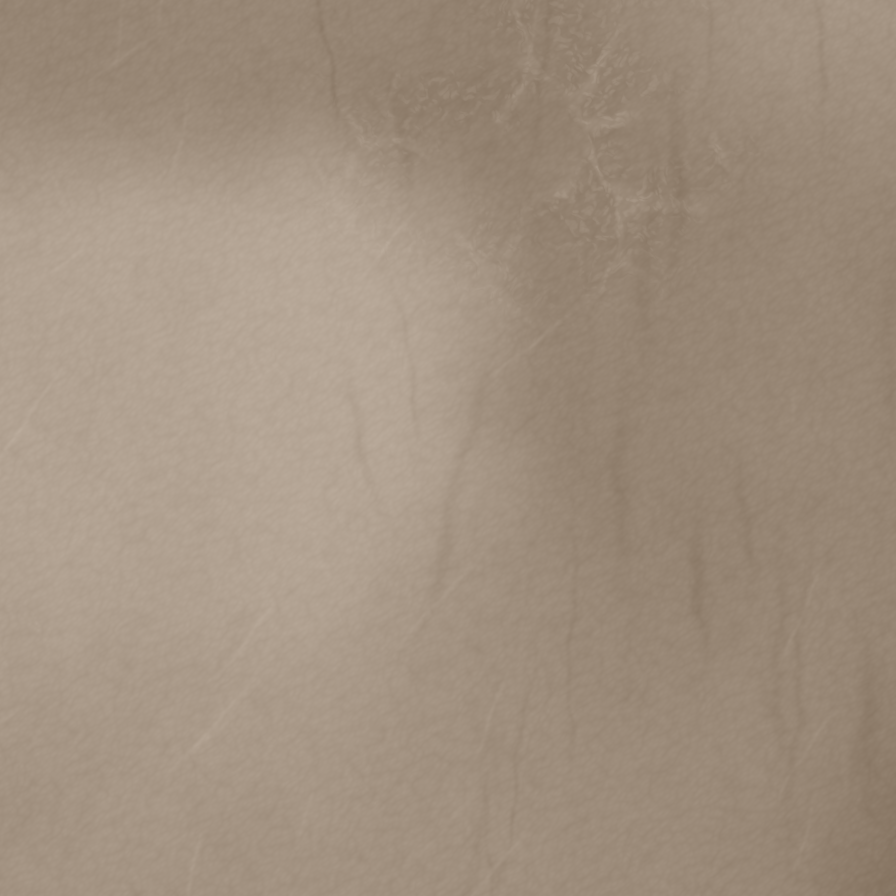
A WebGL 2 fragment shader for this texture:

```glsl
#version 300 es
precision highp float;

uniform vec2 u_resolution;
out vec4 fragColor;

vec2 hash2(vec2 p) {
  vec3 q = fract(p.xyx * vec3(0.1031, 0.1030, 0.0973));
  q += dot(q, q.yzx + 33.33);
  return fract((q.xx + q.yz) * q.zy);
}

// Distances to the nearest and second nearest cell points
vec2 cellular(vec2 p) {
  vec2 cell = floor(p), nearest = vec2(8.0);
  for (int y = -1; y <= 1; y++) {
    for (int x = -1; x <= 1; x++) {
      vec2 id = cell + vec2(x, y);
      float d = length(id + hash2(id + 71.0) - p);
      nearest = d < nearest.x ? vec2(d, nearest.x) : vec2(nearest.x, min(nearest.y, d));
    }
  }
  return nearest;
}

// Layered, turning sines, roughly -1 to 1
float clouds(vec2 p) {
  float sum = 0.0, gain = 0.5;
  for (int i = 0; i < 5; i++) {
    sum += gain * sin(p.x + 1.3 * sin(p.y + float(i))) * cos(p.y * 0.9 + sin(p.x * 0.7));
    p = mat2(1.36, 1.16, -1.16, 1.36) * p + 2.7;
    gain *= 0.58;
  }
  return sum;
}

vec2 turn(vec2 p, float angle) {
  return vec2(p.x * cos(angle) - p.y * sin(angle), p.x * sin(angle) + p.y * cos(angle));
}

// Wavering line that fades at both ends; the angle leans right from vertical
float stroke(vec2 p, float angle, float halfLength, float width, float waver) {
  vec2 q = turn(p, angle);
  q.x += waver * (sin(q.y * 34.0 + angle * 90.0) + 0.5 * sin(q.y * 97.0 + angle * 40.0));
  return exp(-q.x * q.x / (width * width)) * smoothstep(halfLength, halfLength * 0.2, abs(q.y));
}

// Broad light and shade of the plaster
float shading(vec2 p) {
  vec2 q = p + 0.03 * vec2(clouds(p * 9.0), clouds(p * 8.0 + 4.0));
  float edge = length(max(q - vec2(0.3, 0.6), 0.0)) - 0.24;
  float softness = mix(0.23, 0.1, smoothstep(0.15, 0.7, p.y));
  float panel = 1.0 - smoothstep(-softness, softness, edge);
  float tone = 0.27 + 0.55 * panel * mix(0.47, 1.0, smoothstep(-0.02, 0.5, p.y));
  tone += 0.11 * panel * exp(-dot(p - vec2(0.36, 0.55), p - vec2(0.36, 0.55)) * 12.0);
  tone += 0.1 * smoothstep(0.5, 0.0, p.y) * (1.0 - panel);
  tone += 0.34 * smoothstep(0.36, 0.0, length((q - 1.0) * vec2(0.8, 1.4)));
  tone -= 0.4 * smoothstep(0.24, 0.0, length((q - vec2(1.02, 0.0)) * vec2(1.4, 0.8)));
  return tone + 0.07 * clouds(p * vec2(13.0, 9.0) + 2.0);
}

void main() {
  vec2 p = gl_FragCoord.xy / u_resolution;
  float tone = shading(p);

  // Worn patch with pale veins and pits
  vec2 bent = p + 0.02 * vec2(clouds(p * 31.0), clouds(p * 27.0 + 9.0));
  float worn = smoothstep(0.3, 0.08, length((bent - vec2(0.62, 0.86)) * vec2(0.9, 1.1)));
  vec2 cracks = cellular(bent * vec2(9.0, 6.5) + 3.0);
  float patchy = smoothstep(-0.3, 0.4, clouds(p * 19.0 + 6.0));
  tone += worn * (0.2 * patchy * smoothstep(0.12, 0.02, cracks.y - cracks.x) - 0.06);
  float pits = cellular(bent * 85.0 + clouds(p * 60.0)).x;
  tone += (0.15 + worn) * patchy * 0.16 * (smoothstep(0.45, 0.1, pits) - 0.4);

  // Dark, mostly upright seams
  for (int i = 0; i < 21; i++) {
    vec2 a = hash2(vec2(i, 5.0)), b = hash2(vec2(i, 19.0));
    vec2 centre = vec2(0.36 + 0.64 * (float(i) + a.x) / 21.0, a.y);
    float lean = (b.x - 0.5) * mix(0.9, 0.16, smoothstep(0.4, 0.65, centre.x));
    tone -= mix(0.07, 0.16, b.y) * stroke(p - centre, lean, 0.09 + 0.15 * b.x, 0.0025 + 0.007 * a.x, 0.0035);
  }

  // Thin pale scratches
  for (int i = 0; i < 34; i++) {
    vec2 a = hash2(vec2(i, 43.0)), b = hash2(vec2(i, 61.0));
    float lean = mix(0.1, 0.95, b.x);
    tone += mix(0.05, 0.13, b.y) * stroke(p - a, lean, 0.02 + 0.08 * b.y, 0.0025, 0.0015);
  }

  // Slanted fine grain over uneven mottling
  vec2 slant = turn(p, 0.85);
  float grain = 0.5 - cellular(slant * vec2(105.0, 52.0) + clouds(p * 40.0)).x;
  grain += 0.8 * (0.5 - cellular(slant * vec2(200.0, 115.0) + 8.0).x);
  tone += 0.13 * grain + 0.028 * clouds(slant * vec2(75.0, 45.0));

  vec3 colour = mix(vec3(0.535, 0.465, 0.393), vec3(0.72, 0.66, 0.598), tone);
  fragColor = vec4(clamp(colour, 0.0, 1.0), 1.0);
}
```
